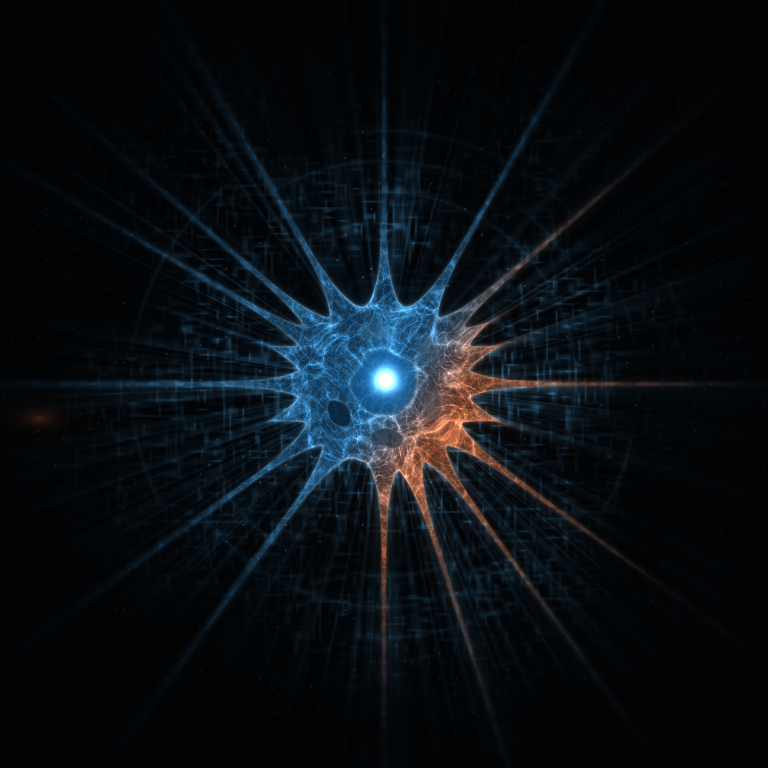
Give the GLSL for this background, as a WebGL 1 fragment shader.

```glsl
precision highp float;
uniform vec2 u_resolution;

#define BODY_RADIUS 0.104
#define CAVITY_RADIUS 0.044
#define SPIKE_COUNT 20
#define BLUE vec3(0.17, 0.50, 0.76)
#define DEEP_BLUE vec3(0.03, 0.17, 0.29)
#define PALE vec3(0.62, 0.85, 0.97)
#define ORANGE vec3(0.95, 0.50, 0.30)
#define PEACH vec3(1.0, 0.78, 0.66)

float hash(vec2 p) {
  p = fract(p * vec2(0.1031, 0.1173));
  p += dot(p, p.yx + 33.33);
  return fract((p.x + p.y) * p.x * 17.3);
}

float noise(vec2 p) {
  vec2 i = floor(p), f = fract(p);
  f = f * f * (3.0 - 2.0 * f);
  return mix(mix(hash(i), hash(i + vec2(1, 0)), f.x),
             mix(hash(i + vec2(0, 1)), hash(i + vec2(1, 1)), f.x), f.y);
}

// Thin bright ridges with a bent domain
float veins(vec2 p) {
  float sum = 0.0, gain = 0.6;
  p += 1.2 * vec2(noise(p * 0.7 + 40.0), noise(p * 0.7 + 80.0));
  for (int i = 0; i < 4; i++) {
    float ridge = 1.0 - abs(2.0 * noise(p + 100.0) - 1.0);
    sum += gain * pow(ridge, 6.0);
    p = mat2(1.5, 1.2, -1.2, 1.5) * p + 7.0;
    gain *= 0.75;
  }
  return sum;
}

float smoothMin(float a, float b, float k) {
  float h = max(k - abs(a - b), 0.0) / k;
  return min(a, b) - 0.25 * h * h * k;
}

// x: distance to the spiked shell, y: light of the long beams
vec2 spikes(vec2 p, float r) {
  float shell = r - BODY_RADIUS, beams = 0.0;
  for (int i = 0; i < SPIKE_COUNT; i++) {
    float k = float(i);
    if (abs(k - 14.0) < 0.5) continue;
    float a = k * 6.2831853 / float(SPIKE_COUNT);
    // Bunch the upper spikes away from the vertical
    a += step(0.0, sin(a)) * (0.11 * sin(4.0 * a) - 0.17 * sin(2.0 * a));
    vec2 axis = vec2(cos(a), sin(a));
    float along = dot(p, axis);
    float across = abs(p.x * axis.y - p.y * axis.x);
    float side = abs(axis.x) + 0.05 * axis.x;
    float isShort = smoothstep(0.85, 0.9, side) * step(0.01, abs(axis.y));
    float reach = mix(0.8, 0.24, isShort);
    float width = 0.0022 + 0.018 * exp(-30.0 * max(along - BODY_RADIUS, 0.0));
    width -= 0.015 * smoothstep(0.4 * reach, reach, along);
    shell = smoothMin(shell, across - width + step(along, 0.0), 0.007);
    float beam = exp(-pow(across / (0.0018 + 0.008 * r), 2.0));
    beams += beam * smoothstep(reach, 0.1, along) * step(0.0, along);
  }
  return vec2(shell, beams);
}

// Radial streaks, broken rings and small dashes
vec3 backdrop(vec2 p, float r) {
  vec2 dir = p / max(r, 0.001);
  float patches = noise(p * 9.0 + 60.0);
  float rays = pow(noise(dir * 28.0 + 50.0), 3.0) + pow(noise(dir * 85.0 + 200.0), 4.0);
  float light = rays * (0.3 + patches) * 0.30 * exp(-3.6 * r);
  float dashes = pow(noise(p * vec2(55.0, 240.0) + 300.0), 5.0)
               + pow(noise(p * vec2(240.0, 55.0) + 400.0), 5.0);
  light += dashes * patches * 0.6 * exp(-12.0 * r * r);
  for (int i = 0; i < 5; i++) {
    float ringRadius = 0.17 + 0.04 * float(i);
    float arc = smoothstep(0.4, 0.8, noise(dir * 3.0 + 20.0 + 9.0 * float(i)));
    light += 0.09 * arc * exp(-abs(r - ringRadius) / 0.0025);
  }
  light *= smoothstep(0.72, 0.2, r);
  // Scattered sparks
  vec2 cell = floor(p * 90.0), local = fract(p * 90.0) - 0.5;
  float seed = hash(cell + 500.0);
  float spark = step(0.965, seed) * smoothstep(0.22, 0.05, length(local)) * exp(-4.5 * r);
  vec3 tint = mix(vec3(0.28, 0.65, 0.95), ORANGE, step(0.993, seed));
  vec3 ember = ORANGE * 0.25 * exp(-length((p + vec2(0.448, 0.045)) * vec2(60.0, 140.0)));
  return vec3(0.003, 0.006, 0.010) + light * vec3(0.32, 0.72, 1.0) + spark * tint * 0.6 + ember;
}

// Hollow patches set round the cavity, each fainter than the last
float hollows(vec2 p) {
  float dark = 0.0;
  for (int i = 0; i < 5; i++) {
    float a = 3.70 + 1.08 * float(i);
    vec2 axis = vec2(cos(a), sin(a));
    vec2 q = p - 0.071 * axis;
    vec2 local = vec2(dot(q, axis) / 0.013, (q.x * axis.y - q.y * axis.x) / 0.022);
    float edge = length(local) + 0.5 * (noise(p * 65.0 + 30.0) - 0.5);
    dark = max(dark, smoothstep(1.1, 0.8, edge) * (1.0 - 0.17 * float(i)));
  }
  return dark;
}

void main() {
  float unit = min(u_resolution.x, u_resolution.y);
  vec2 p = (gl_FragCoord.xy - 0.5 * u_resolution) / unit;
  float r = length(p), pixel = 1.0 / unit;
  float warmth = smoothstep(-0.01, 0.11, dot(p, vec2(0.83, -0.55)));
  warmth *= 1.0 - 0.65 * smoothstep(0.2, 0.5, r);
  vec3 tint = mix(BLUE, ORANGE, warmth), bright = mix(PALE, PEACH, warmth);

  // Beams, then the translucent shell with its lit rim
  vec2 field = spikes(p, r);
  vec3 color = backdrop(p, r);
  float grain = 0.5 + noise(p * 110.0 + 200.0);
  color += tint * field.y * grain * 0.55 * exp(-3.2 * r) * smoothstep(0.08, 0.14, r);
  float fade = exp(-7.0 * max(r - BODY_RADIUS, 0.0));
  float inside = smoothstep(pixel, -pixel, field.x);
  float web = veins(p * 32.0) + 0.5 * veins(p * 85.0 + 11.0);
  vec3 membrane = tint * (0.22 + 0.55 * web) + bright * 0.16 * web * web;
  float hollow = hollows(p);
  membrane = mix(membrane, DEEP_BLUE * 0.25, hollow * 0.88);
  membrane += bright * 0.5 * hollow * (1.0 - hollow);

  // Central cavity
  float wobble = r + 0.009 * (noise(p * 45.0 + 70.0) - 0.5);
  float cavity = smoothstep(CAVITY_RADIUS, CAVITY_RADIUS - 0.006, wobble);
  membrane = mix(membrane, DEEP_BLUE + BLUE * 0.18 * web, cavity * 0.85);
  membrane += bright * 0.22 * exp(-abs(wobble - CAVITY_RADIUS) / 0.002);
  color = mix(color, membrane, inside * 0.92 * fade);
  color += bright * 0.5 * exp(-abs(field.x) / 0.0018) * fade * fade;
  color += tint * 0.13 * exp(-max(field.x, 0.0) / 0.014) * fade * fade;

  // White core and its blue halo
  float core = length(p - vec2(0.002, 0.005));
  color += vec3(0.12, 0.5, 0.8) * 0.75 * exp(-core / 0.024);
  color += vec3(0.85, 1.0, 1.0) * 1.4 * exp(-pow(core / 0.0135, 2.0));
  gl_FragColor = vec4(color, 1.0);
}
```
